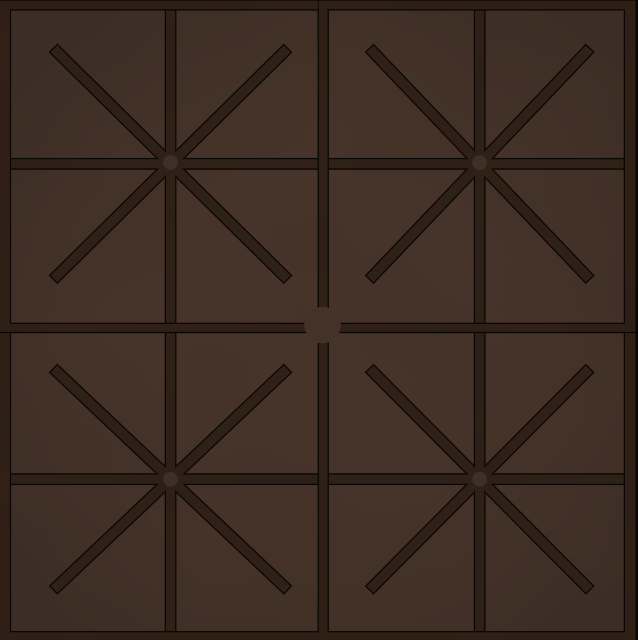
This pattern is drawn by a WebGL 1 fragment shader. Its source:

```glsl
precision highp float;
// Dark wooden panelling: two by two panes, each with an eight-armed star of
// battens. Signed distances give the battens, outlines and frame; gradient
// noise and a soft vignette stain the wood.
uniform vec2 u_resolution;

vec2 hashGradient(vec2 cell) {
  float a = 6.2832 * fract(sin(dot(cell, vec2(127.1, 311.7))) * 43758.5);
  return vec2(cos(a), sin(a));
}

float gradientNoise(vec2 p) {
  vec2 i = floor(p), f = fract(p);
  vec2 w = f * f * f * (f * (f * 6.0 - 15.0) + 10.0);
  vec2 e = vec2(1.0, 0.0);
  float low = mix(dot(hashGradient(i), f),
                  dot(hashGradient(i + e.xy), f - e.xy), w.x);
  float high = mix(dot(hashGradient(i + e.yx), f - e.yx),
                   dot(hashGradient(i + e.xx), f - e.xx), w.x);
  return mix(low, high, w.y);
}

// Coverage of the region where d < 0, softened over one pixel
float fill(float d) {
  float soft = 0.6 / u_resolution.y;
  return 1.0 - smoothstep(-soft, soft, d);
}

float outline(float d) {
  return fill(abs(d) - 0.001);
}

// Upright, level and diagonal battens; the diagonals end square at reach
float starDistance(vec2 v, vec2 reach) {
  v = abs(v);
  vec2 dir = normalize(reach);
  float across = abs(v.x * dir.y - v.y * dir.x) - 0.0086;
  float diagonal = max(across, dot(v, dir) - length(reach));
  return min(min(v.x, v.y) - 0.0082, diagonal);
}

// Outer border and the central cross, with slightly uneven widths
float frameDistance(vec2 p) {
  float border = min(min(p.x - 0.0165, 0.9755 - p.x),
                     min(p.y - 0.013, 0.9845 - p.y));
  float cross = min(abs(p.x - 0.505) - 0.0078, abs(p.y - 0.4876) - 0.0072);
  return min(border, cross);
}

void main() {
  vec2 p = gl_FragCoord.xy / u_resolution.y;
  vec2 middle = vec2(0.504, 0.492);
  vec3 ink = vec3(0.035, 0.025, 0.014);

  // Each quadrant has its own hub and stretch
  vec2 quadrant = step(vec2(0.505, 0.4876), p);
  vec2 hub = mix(vec2(0.2665, 0.2513), vec2(0.7495, 0.744), quadrant);
  vec2 reach = mix(vec2(0.183, 0.173), vec2(0.172, 0.1805), quadrant);

  // Stained panes, darker and greyer towards the corners
  float stain = gradientNoise(p * 5.0) + 0.5 * gradientNoise(p * 11.0 + 7.0);
  float vignette = smoothstep(0.25, 0.72, length(p - middle));
  vec3 pane = mix(vec3(0.273, 0.2, 0.16), vec3(0.232, 0.178, 0.143), vignette);
  pane += stain * vec3(0.007, 0.003, 0.002);
  vec3 batten = vec3(0.182, 0.128, 0.088) + stain * vec3(0.006, 0.004, 0.003);
  vec3 color = pane;

  // Star battens with a pale peg at the hub
  float star = starDistance(p - hub, reach);
  color = mix(color, batten, fill(star));
  color = mix(color, ink, outline(star));
  float peg = length(p - hub - vec2(0.0, 0.002 * quadrant.y)) - 0.0115;
  color = mix(color, vec3(0.25, 0.183, 0.15), fill(peg));

  // Frame over the battens, a little redder at the rim
  float frame = frameDistance(p);
  color = mix(color, batten + vec3(0.004, -0.006, -0.004) * vignette, fill(frame));
  color = mix(color, ink, outline(frame));

  // Seams that run on through the frame, and the dark outer edge
  color = mix(color, ink, outline(p.y - 0.4805));
  color = mix(color, ink, 0.7 * outline(p.x - 0.4975) * step(0.98, p.y));
  color = mix(color, ink, fill(min(0.993 - p.x, 0.999 - p.y)));

  // Bare round boss where the cross bars meet
  color = mix(color, vec3(0.265, 0.198, 0.16), fill(length(p - middle) - 0.0285));

  gl_FragColor = vec4(color, 1.0);
}
```
